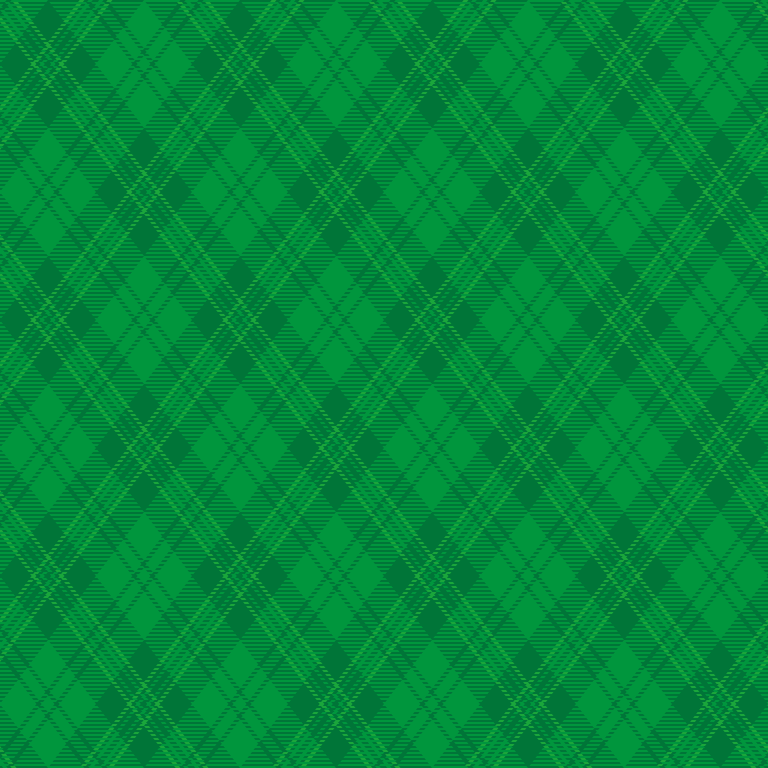
A Shadertoy shader for this pattern:

```glsl
// Green diagonal tartan: two crossing striped thread sets woven in fine horizontal rows.

const vec2 REPEATS = vec2(4.0, 3.0);   // diamonds across and down
const float ROWS = 192.0;              // weave row pairs over the canvas height

const vec3 LIGHT = vec3(0.00, 0.59, 0.24);
const vec3 DARK = vec3(0.00, 0.46, 0.22);
const vec3 BRIGHT = vec3(0.10, 0.65, 0.23);

// Coverage of a stripe with the given half width around distance zero
float stripe(float dist, float halfWidth, float aa) {
    return clamp(0.5 + (halfWidth - abs(dist)) / aa, 0.0, 1.0);
}

// Integral of a square wave with period one
float squareIntegral(float t) {
    return 0.5 * floor(t) + min(fract(t), 0.5);
}

// Square wave averaged over a footprint, so fine rows stay smooth
float weaveRows(float t, float footprint) {
    float halfSize = 0.5 * footprint;
    return (squareIntegral(t + halfSize) - squareIntegral(t - halfSize)) / footprint;
}

// Thread colour across one period; the dark band is centred on whole numbers
vec3 threadColor(float t, float aa) {
    float fromDark = abs(fract(t + 0.5) - 0.5);
    float fromLight = 0.5 - fromDark;

    vec3 color = mix(LIGHT, DARK, stripe(fromDark, 0.25, aa));

    // Paired lines inside the dark band
    color = mix(color, BRIGHT, stripe(fromDark - 0.073, 0.0125, aa));
    color = mix(color, LIGHT, stripe(fromDark - 0.028, 0.011, aa));

    // Paired lines inside the light band
    return mix(color, DARK, stripe(fromLight - 0.047, 0.0135, aa));
}

void mainImage(out vec4 fragColor, in vec2 fragCoord) {
    vec2 uv = fragCoord / iResolution.xy;
    vec2 cell = uv * REPEATS;
    float aa = length(REPEATS / iResolution.xy);

    // Two diagonal thread sets
    vec3 rising = threadColor(cell.x - cell.y + 0.5, aa);
    vec3 falling = threadColor(cell.x + cell.y, aa);

    // Alternate rows show one set or the other
    float row = weaveRows(uv.y * ROWS, ROWS / iResolution.y);
    fragColor = vec4(mix(rising, falling, row), 1.0);
}
```
